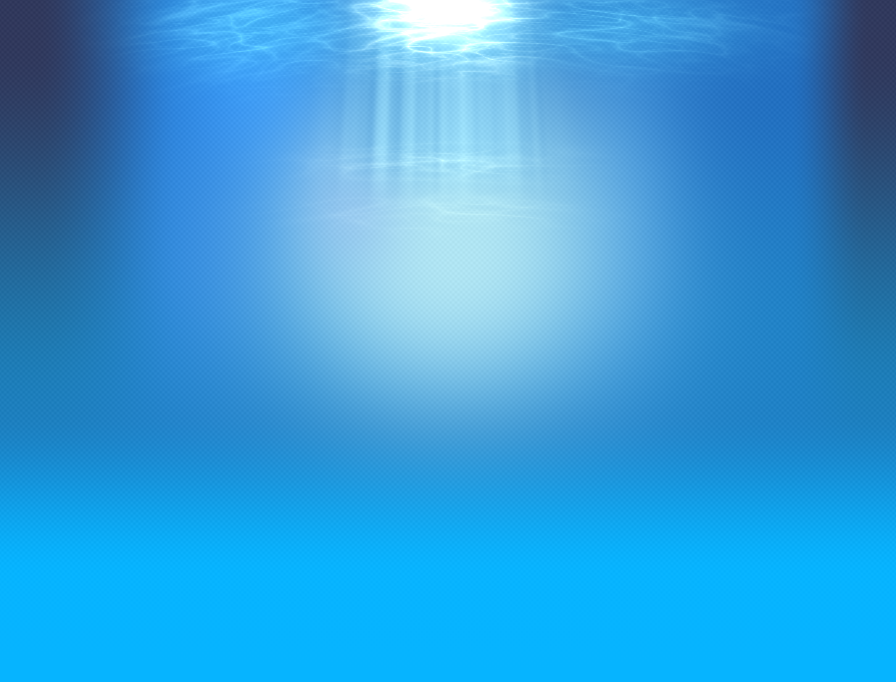
A Shadertoy shader for this background:

```glsl
// Draws sunlit blue water: a rippled surface, soft light shafts and a pale central glow.
#define GLOW_CENTER vec2(0.505, 0.635)
#define GLOW_COLOR vec3(0.71, 0.91, 0.955)
#define FLOOR_COLOR vec3(0.025, 0.705, 1.0)
#define MID_COLOR vec3(0.115, 0.50, 0.77)
#define SIDE_COLOR vec3(0.19, 0.22, 0.36)
#define RIPPLE_SCALE vec2(17.0, 75.0)
#define RAY_COUNT 65.0
#define WEAVE_COUNT 170.0
#define WEAVE_DEPTH 0.018

float hash(vec2 p) {
    vec3 q = fract(vec3(p.xyx) * 0.1031);
    q += dot(q, q.yzx + 33.33);
    return fract((q.x + q.y) * q.z);
}

float noise(vec2 p) {
    vec2 cell = floor(p), f = fract(p);
    f = f * f * (3.0 - 2.0 * f);
    return mix(mix(hash(cell), hash(cell + vec2(1, 0)), f.x),
               mix(hash(cell + vec2(0, 1)), hash(cell + 1.0), f.x), f.y);
}

// Soft elliptical spot
float spot(vec2 p, vec2 center, vec2 radius) {
    vec2 d = (p - center) / radius;
    return exp(-dot(d, d));
}

// Thin bright crests, from folded noise
float ripples(vec2 p) {
    float sum = 0.0, weight = 0.6;
    for (int i = 0; i < 3; i++) {
        float crest = 1.0 - abs(2.0 * noise(p + 1.5 * noise(p * 0.6)) - 1.0);
        sum += weight * pow(crest, 5.0);
        p = p * 1.7 + vec2(7.3, 3.1);
        weight *= 0.6;
    }
    return sum;
}

// Open water, dark at the upper sides and bright at the floor
vec3 waterColor(vec2 p) {
    vec3 color = mix(MID_COLOR, vec3(0.13, 0.43, 0.75), smoothstep(0.5, 0.9, p.y));
    color = mix(color, vec3(0.20, 0.59, 0.98), 0.95 * spot(p, vec2(0.285, 0.87), vec2(0.11, 0.22)));
    color = mix(color, vec3(0.20, 0.53, 0.89), 0.65 * spot(p, vec2(0.23, 0.64), vec2(0.10, 0.20)));
    color = mix(color, vec3(0.25, 0.58, 0.87), 0.6 * spot(p, vec2(0.69, 0.74), vec2(0.08, 0.28)));
    float side = 1.0 - smoothstep(0.04, 0.20, p.x) + smoothstep(0.88, 0.97, p.x);
    vec3 sideColor = mix(vec3(0.11, 0.49, 0.71), SIDE_COLOR, smoothstep(0.40, 0.95, p.y));
    color = mix(color, sideColor, side * smoothstep(0.25, 0.55, p.y));
    return mix(FLOOR_COLOR, color, smoothstep(0.15, 0.40, p.y));
}

// Pale light pool with a narrower column rising from it
vec3 addGlow(vec3 color, vec2 p) {
    vec2 d = (p - GLOW_CENTER) / vec2(0.185, p.y < GLOW_CENTER.y ? 0.225 : 0.27);
    float pool = exp(-pow(dot(d, d), 1.25));
    color = mix(color, vec3(0.36, 0.70, 0.94), 0.55 * spot(p, vec2(0.5, 0.57), vec2(0.25, 0.22)));
    color = mix(color, GLOW_COLOR, 0.96 * pool);
    float haze = spot(p, vec2(0.39, 0.70), vec2(0.06, 0.10));
    return mix(color, vec3(0.60, 0.76, 0.94), 0.55 * haze);
}

// Shafts fanning out below the surface
vec3 addRays(vec3 color, vec2 p) {
    float spread = 1.0 + 0.5 * (1.0 - p.y);
    float x = (p.x - 0.495) / spread;
    float streak = 0.6 * noise(vec2(x * RAY_COUNT, 2.0)) + 0.4 * noise(vec2(x * RAY_COUNT * 2.3, 9.0));
    float reach = smoothstep(0.68, 0.80, p.y) * exp(-pow(abs(x) / 0.105, 4.0));
    color = mix(color, vec3(0.48, 0.78, 0.94), 0.65 * reach);
    return color + vec3(0.20, 0.18, 0.10) * reach * (streak - 0.4);
}

// Lit surface at the top and fainter reflected bands below it
vec3 addSurface(vec3 color, vec2 p) {
    vec2 q = vec2(p.x - 0.495, p.y + 0.35 * (p.x - 0.5) * (p.x - 0.5));
    float crest = ripples(q * RIPPLE_SCALE + 20.0);
    float left = spot(p, vec2(0.29, 0.965), vec2(0.11, 0.065));
    float right = spot(p, vec2(0.69, 0.965), vec2(0.14, 0.06));
    float wings = left + 0.8 * right;
    color = mix(color, vec3(0.29, 0.74, 0.97), clamp(0.65 * wings, 0.0, 1.0));
    color += vec3(0.20, 0.23, 0.14) * crest * wings;

    float core = smoothstep(0.865, 0.95, p.y) * exp(-pow(abs(p.x - 0.495) / 0.09, 4.0));
    color = mix(color, vec3(0.40, 0.78, 0.96), 0.7 * core);
    color += vec3(0.58, 0.40, 0.20) * core * crest;
    color += vec3(0.75, 0.55, 0.30) * spot(p, vec2(0.495, 1.0), vec2(0.065, 0.055));

    float upper = spot(p, vec2(0.49, 0.762), vec2(0.12, 0.022));
    float lower = spot(p, vec2(0.49, 0.69), vec2(0.14, 0.025));
    float faint = ripples(q * RIPPLE_SCALE * vec2(0.75, 0.8) + 51.0);
    return color + vec3(0.18, 0.14, 0.07) * faint * (upper + 0.45 * lower);
}

void mainImage(out vec4 fragColor, in vec2 fragCoord) {
    vec2 p = fragCoord / iResolution.xy;
    vec3 color = waterColor(p);
    color = addGlow(color, p);
    color = addRays(color, p);
    color = addSurface(color, p);

    // Fine diagonal weave, faint over the floor
    vec2 w = fragCoord / iResolution.x * WEAVE_COUNT * 6.28319;
    float weave = cos(w.x) * cos(w.y);
    color += WEAVE_DEPTH * weave * smoothstep(0.0, 0.3, p.y);
    fragColor = vec4(clamp(color, 0.0, 1.0), 1.0);
}
```
